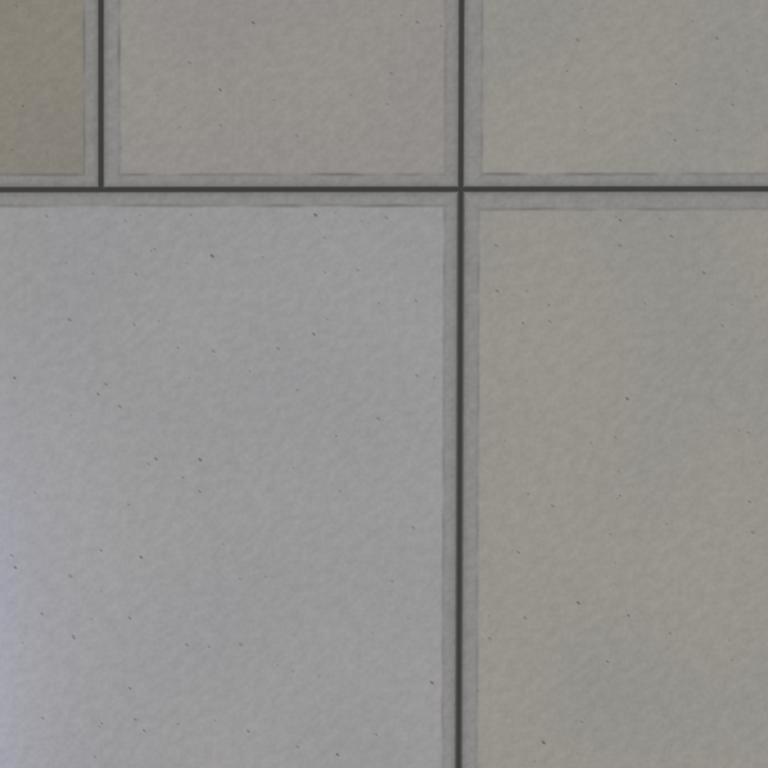
This texture is drawn by a Shadertoy shader. Its source:

```glsl
// Large pale floor tiles split by thin dark joints with worn grey bevels.
// Signed distances to three joints give core, bevel and rim; gradient noise
// adds grain and blotches, and hashed cells scatter small pits.

vec2 hash2(vec2 p) {
    vec3 q = fract(p.xyx * vec3(0.1031, 0.1030, 0.0973));
    q += dot(q, q.yzx + 33.33);
    return fract((q.xx + q.yz) * q.zy);
}

float gradientNoise(vec2 p) {
    vec2 cell = floor(p), f = fract(p);
    vec2 u = f * f * f * (f * (f * 6.0 - 15.0) + 10.0);
    float sum = 0.0;
    for (int i = 0; i < 4; i++) {
        vec2 corner = vec2(i & 1, i >> 1);
        float angle = 6.2832 * hash2(cell + corner).x;
        vec2 weight = mix(1.0 - u, u, corner);
        sum += weight.x * weight.y * dot(vec2(cos(angle), sin(angle)), f - corner);
    }
    return sum;
}

// Distance past the outer border of a bevel, negative on the bevel itself
float pastBevel(float d, float before, float after) {
    return max(d - after, -d - before);
}

// Sparse dark specks, kept inside their cells
float pits(vec2 p, float scale, float density) {
    vec2 cell = floor(p * scale);
    vec2 pick = hash2(cell + 7.0 * scale);
    vec2 center = 0.2 + 0.6 * hash2(cell + 3.0 * scale + 51.0);
    vec2 offset = (fract(p * scale) - center) / scale;
    offset.x += 0.5 * offset.y;
    float radius = mix(0.0012, 0.0032, pick.y);
    return step(pick.x, density) * (0.3 + 0.7 * pick.y)
         * (1.0 - smoothstep(0.2 * radius, radius + 0.5 / iResolution.y, length(offset)));
}

void mainImage(out vec4 fragColor, in vec2 fragCoord) {
    vec2 p = fragCoord / iResolution.xy;
    float pixel = 1.0 / iResolution.y;
    float wobble = 0.0012 * gradientNoise(p * 35.0);

    // Joints: one full row line, one full column line, one short upper column
    float row = p.y - 0.753 - 0.001 * p.x;
    float column = p.x - mix(0.597, 0.601, p.y);
    float shortColumn = row > 0.0 ? p.x - 0.1315 : 1.0;
    float upper = smoothstep(-0.01, 0.01, row);
    float right = smoothstep(-0.01, 0.01, column);

    // Tile faces: warm on the right, cool toward the lower left
    vec3 color = mix(vec3(0.600, 0.595, 0.598), vec3(0.585, 0.575, 0.550), right);
    color = mix(color, vec3(0.580, 0.566, 0.552), upper * (1.0 - right));
    color = mix(color, vec3(0.535, 0.518, 0.482), upper * step(p.x, 0.1315));
    color += vec3(0.035, 0.045, 0.085) * (1.0 - upper)
           * exp(-p.x * 11.0) * (1.0 - smoothstep(0.2, 0.65, p.y));
    color -= 0.014 * smoothstep(0.55, 1.0, p.y) * (1.0 - 0.5 * upper);

    // Broad blotches, diagonal texture and fine grain
    color += vec3(0.018, 0.015, 0.008) * gradientNoise(p * 5.0 + 11.0);
    vec2 slanted = mat2(0.8, -0.6, 0.6, 0.8) * p;
    float grain = 0.024 * gradientNoise(slanted * vec2(55.0, 95.0) + 90.0)
                + 0.020 * gradientNoise(p * 170.0 + 40.0);
    color += grain;
    float specks = max(pits(p, 13.0, 0.38), 0.55 * pits(p, 27.0, 0.28));
    color = mix(color, vec3(0.34, 0.33, 0.32), 0.6 * specks);

    // Bevels and their dirty rims
    float rowFace = pastBevel(row, mix(0.021, 0.026, right), 0.0195) + wobble;
    float columnFace = pastBevel(column, 0.021, mix(0.0235, 0.027, upper)) + wobble;
    float shortFace = pastBevel(shortColumn, 0.022, 0.024) + wobble;
    float face = min(rowFace, min(columnFace, shortFace));
    float bevel = 1.0 - smoothstep(-0.002 - pixel, 0.002 + pixel, face);
    vec3 bevelColor = vec3(0.535, 0.533, 0.528) + 1.3 * grain;
    color = mix(color, bevelColor, 0.85 * bevel);
    float dirt = 0.5 + 0.9 * gradientNoise(p * 24.0 + 5.0);
    float rim = exp(-pow(face / 0.0024, 2.0)) * (rowFace < columnFace ? 0.8 : 0.5);
    color = mix(color, vec3(0.43, 0.425, 0.42), rim * clamp(dirt, 0.15, 1.0));

    // Dark cores, softer along the lower column
    float core = min(abs(row), min(abs(column), abs(shortColumn)));
    float blur = abs(column) < abs(row) ? mix(0.0032, 0.0017, upper) : 0.0017;
    float line = 1.0 - smoothstep(0.0024 - 0.5 * blur, 0.0024 + blur + pixel, core);
    color *= 1.0 - 0.16 * exp(-pow(core / 0.0075, 2.0));
    color = mix(color, vec3(0.235, 0.235, 0.23), 0.95 * line);

    fragColor = vec4(clamp(color, 0.0, 1.0), 1.0);
}
```
